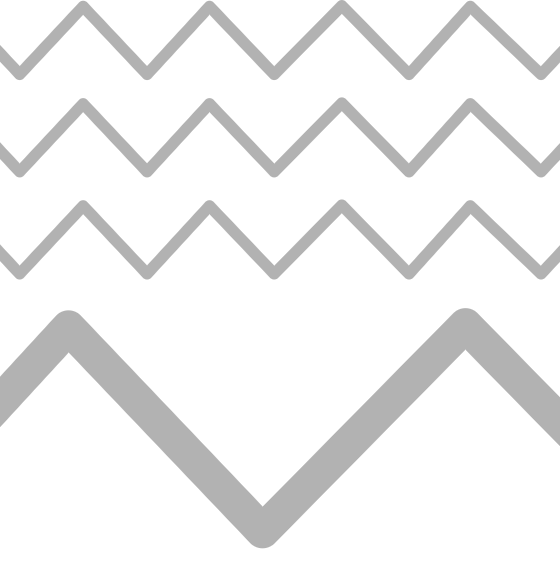
Top, the full canvas; bottom, a detail of the centre.
Give the GLSL for this pattern, as a Shadertoy shader.

```glsl
// Three grey zigzag lines on white, each four peaks wide and cut by the sides.
// Every line is a chain of round-ended segments; the bends are spaced slightly
// unevenly, and the smallest segment distance gives a smooth-edged stroke.

const int BENDS = 11;

// Horizontal bend positions in canvas heights, valleys at odd indices
const float bendX[BENDS] = float[BENDS](
    -0.156, 0.0703, 0.2969, 0.5253, 0.7482, 0.9792,
    1.2208, 1.4609, 1.6797, 1.9323, 2.159);

// Valley height of each line, from bottom to top
const vec3 valleyY = vec3(0.0221, 0.3867, 0.7344);

float segmentDistance(vec2 p, vec2 a, vec2 b) {
    vec2 along = b - a;
    float t = clamp(dot(p - a, along) / dot(along, along), 0.0, 1.0);
    return length(p - a - along * t);
}

// Bend relative to the valley; the middle peak stands a little taller
vec2 bendPoint(int i) {
    float rise = i % 2 == 0 ? 0.2425 : 0.0;
    if (i == 6) rise += 0.0026;
    return vec2(bendX[i], rise);
}

float zigzagDistance(vec2 p) {
    float nearest = 1e3;
    for (int i = 0; i < BENDS - 1; i++) {
        nearest = min(nearest, segmentDistance(p, bendPoint(i), bendPoint(i + 1)));
    }
    return nearest;
}

void mainImage(out vec4 fragColor, in vec2 fragCoord) {
    // Canvas height is one unit; the width is fitted to two
    vec2 p = fragCoord / iResolution.xy * vec2(2.0, 1.0);

    float nearest = 1e3;
    for (int row = 0; row < 3; row++) {
        nearest = min(nearest, zigzagDistance(p - vec2(0.0, valleyY[row])));
    }

    // Stroke coverage, softened over one pixel
    float pixel = 1.0 / iResolution.y;
    float ink = clamp(0.5 - (nearest - 0.0204) / pixel, 0.0, 1.0);
    fragColor = vec4(mix(vec3(1.0), vec3(0.70), ink), 1.0);
}
```
